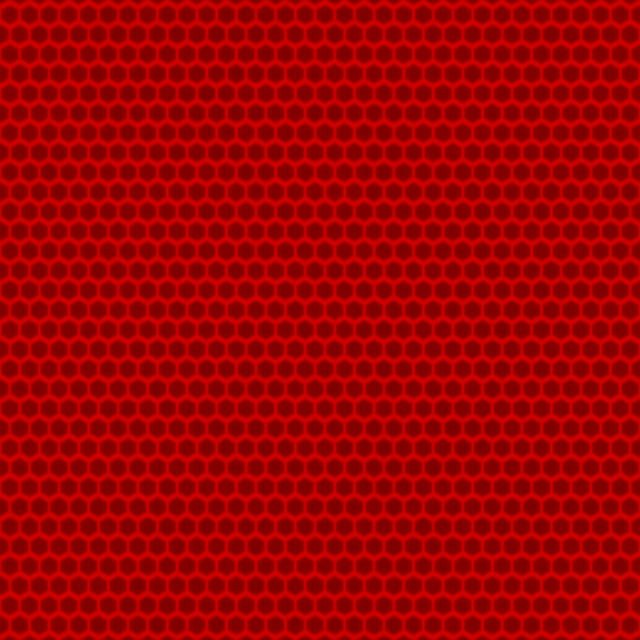
This pattern is drawn by a three.js fragment shader. Its source:

```glsl
varying vec2 vUv;

float hash(vec2 p) {
  vec3 q = fract(p.xyx * 0.1031);
  q += dot(q, q.yzx + 33.33);
  return fract((q.x + q.y) * q.z);
}

float valueNoise(vec2 p) {
  vec2 i = floor(p);
  vec2 f = fract(p);
  f = f * f * (3.0 - 2.0 * f);
  return mix(mix(hash(i), hash(i + vec2(1.0, 0.0)), f.x),
             mix(hash(i + vec2(0.0, 1.0)), hash(i + vec2(1.0, 1.0)), f.x), f.y);
}

// Offset from the nearest centre of a grid one wide and two tall
vec2 toCentre(vec2 p) {
  vec2 period = vec2(1.0, 2.0);
  return p - period * floor(p / period + 0.5);
}

// Radius of an upright hexagon with slightly rounded corners
float hexRadius(vec2 p) {
  vec2 a = abs(p);
  float hexagon = max(a.x, dot(a, vec2(0.5, 0.866)));
  return mix(hexagon, length(p), 0.2);
}

void main() {
  vec2 grid = vUv * 32.5 - vec2(0.0, 0.75);

  // Alternate rows are shifted by half a cell
  vec2 evenCell = toCentre(grid);
  vec2 oddCell = toCentre(grid - vec2(0.5, 1.0));
  float evenRadius = hexRadius(evenCell);
  float oddRadius = hexRadius(oddCell);
  vec2 cell = evenRadius < oddRadius ? evenCell : oddCell;
  float radius = min(evenRadius, oddRadius);
  vec2 id = floor((grid - cell) * 2.0 + 0.5);

  // Dark pits rising softly into bright walls
  float wall = smoothstep(0.3, 0.55, radius);
  float red = mix(0.5, 0.525, smoothstep(0.12, 0.32, radius)) + 0.285 * wall;

  // Faint upright streaks, cell differences and mottling
  red += (1.0 - wall) * 0.01 * cos(cell.x * 24.0);
  red += 0.016 * (hash(id + 80.0) - 0.5);
  red += 0.03 * (valueNoise(grid * 5.0 + 200.0) - 0.5);

  gl_FragColor = vec4(red, 0.0, 0.0, 1.0);
}
```
